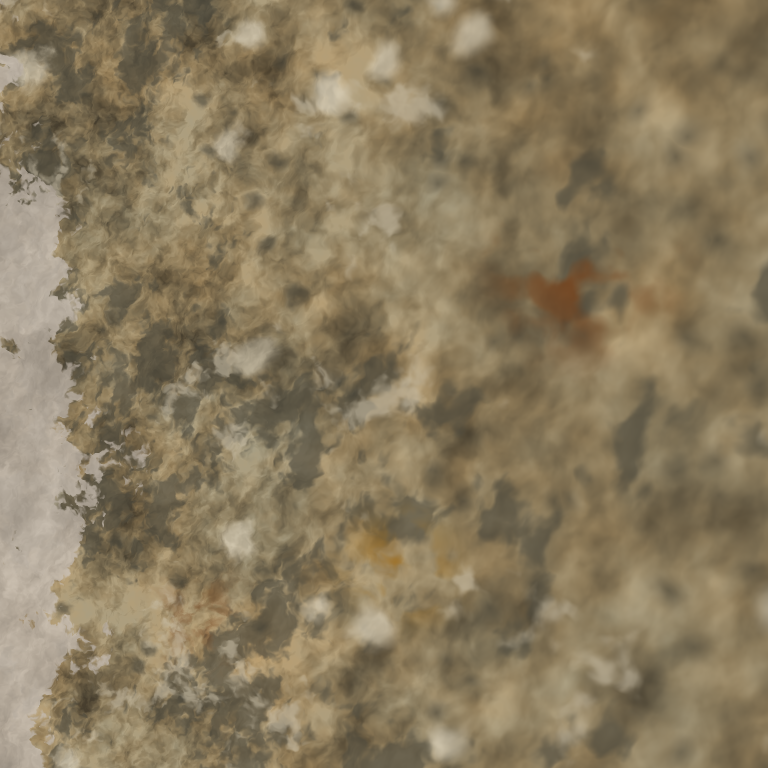
This texture is drawn by a three.js fragment shader. Its source:

```glsl
// Weathered ochre stone with dark mineral stains, pale flecks and lichen, losing focus to the right.
varying vec2 vUv;

const vec3 SHADOW = vec3(0.28, 0.245, 0.18);
const vec3 OCHRE = vec3(0.55, 0.48, 0.35);
const vec3 SAND = vec3(0.69, 0.62, 0.48);
const vec3 SLATE = vec3(0.29, 0.28, 0.235);
const vec3 QUARTZ = vec3(0.78, 0.74, 0.65);
const vec3 LICHEN = vec3(0.71, 0.67, 0.62);
const vec3 RUST = vec3(0.45, 0.27, 0.13);
const vec3 AMBER = vec3(0.62, 0.45, 0.17);

float hash(vec2 p) {
  vec3 q = fract(vec3(p.xyx) * 0.1031);
  q += dot(q, q.yzx + 33.33);
  return fract((q.x + q.y) * q.z);
}

// Smooth value noise centred on zero
float noise(vec2 p) {
  vec2 cell = floor(p);
  vec2 f = fract(p);
  f = f * f * (3.0 - 2.0 * f);
  float low = mix(hash(cell), hash(cell + vec2(1.0, 0.0)), f.x);
  float high = mix(hash(cell + vec2(0.0, 1.0)), hash(cell + vec2(1.0, 1.0)), f.x);
  return mix(low, high, f.y) - 0.5;
}

// Layered noise whose fine octaves fade as blur grows
float grain(vec2 p, float frequency, float gain, float blur) {
  mat2 turn = mat2(0.8, 0.6, -0.6, 0.8);
  float sum = 0.0;
  float amplitude = 1.0;
  for (int i = 0; i < 6; i++) {
    float defocus = blur * frequency;
    sum += amplitude * noise(p * frequency + float(i) * 17.3) / (1.0 + defocus * defocus);
    p = turn * p;
    frequency *= 2.03;
    amplitude *= gain;
  }
  return sum;
}

// Scattered rounded chips, one possible chip per cell
float chips(vec2 p, float cells, float chance, float seed, float blur) {
  vec2 q = p * cells;
  vec2 home = floor(q);
  float soft = 0.1 + blur * cells;
  float mask = 0.0;
  for (int y = -1; y <= 1; y++) {
    for (int x = -1; x <= 1; x++) {
      vec2 cell = home + vec2(float(x), float(y));
      vec2 id = cell + seed;
      vec2 offset = q - cell - vec2(hash(id + 3.1), hash(id + 8.7));
      offset.x += 0.4 * offset.y * (hash(id + 5.9) - 0.5);
      float radius = mix(0.12, 0.34, hash(id + 21.4));
      float chip = 1.0 - smoothstep(radius - soft, radius + soft, length(offset));
      mask = max(mask, chip * step(hash(id), chance));
    }
  }
  return mask;
}

// Soft round zone used to gather stains
float zone(vec2 p, vec2 centre, float radius) {
  return 1.0 - smoothstep(0.0, radius, length(p - centre));
}

vec3 stoneColour(float tone) {
  vec3 colour = mix(SHADOW, OCHRE, clamp(tone / 0.65, 0.0, 1.0));
  return mix(colour, SAND, clamp((tone - 0.65) / 0.4, 0.0, 1.0));
}

void main() {
  vec2 uv = vUv;
  float blur = mix(0.0025, 0.020, smoothstep(0.2, 1.0, uv.x));

  // Ragged outlines and a slight upward lean
  vec2 ragged = vec2(grain(uv + 4.2, 22.0, 0.7, blur), grain(uv + 9.6, 22.0, 0.7, blur));
  vec2 p = uv + 0.012 * ragged;
  vec2 leaning = vec2(p.x * 1.12 - p.y * 0.2, p.y * 0.95);

  // Rough surface lit from the upper left
  float rough = grain(leaning, 10.0, 0.87, blur);
  float relief = grain(p + 2.7, 26.0, 0.7, blur)
               - grain(p + 2.7 + vec2(-0.006, 0.008), 26.0, 0.7, blur);
  float shade = 0.13 * smoothstep(0.55, 1.0, uv.x) * (1.3 - uv.y);
  vec3 colour = stoneColour(0.64 + 0.58 * rough + 0.17 * relief - shade);
  colour *= 1.0 + vec3(0.05, 0.0, -0.07) * grain(uv + 6.4, 7.0, 0.8, blur);

  // Grey mineral stains and small dark pits
  float stain = grain(leaning + 13.7, 7.0, 0.8, blur);
  colour = mix(colour, SLATE, 0.62 * smoothstep(0.22, 0.58, stain));
  float pits = chips(p, 30.0, 0.09, 41.0, blur);
  colour = mix(colour, SLATE * 0.85, 0.55 * pits);

  // Rust and amber patches
  float patches = smoothstep(-0.1, 0.45, grain(p + 31.2, 16.0, 0.75, blur));
  float rust = zone(uv, vec2(0.76, 0.65), 0.17) + 0.5 * zone(uv, vec2(0.26, 0.19), 0.1);
  colour = mix(colour, RUST, rust * patches);
  colour = mix(colour, AMBER, 0.9 * patches * zone(uv, vec2(0.52, 0.26), 0.11));

  // Pale crusts and bright flecks
  float crust = smoothstep(0.4, 0.72, grain(p + 52.8, 7.0, 0.75, blur) + 0.45 * zone(uv, vec2(0.59, 0.87), 0.12));
  colour = mix(colour, QUARTZ, 0.6 * crust);
  float flecks = chips(p + 0.008 * ragged.yx, 13.0, 0.075, 73.0, blur * 0.6);
  colour = mix(colour, QUARTZ + 0.12 * rough, 0.8 * flecks);

  // Broken lichen growing in from the left edge
  float reach = 0.075 * (1.0 - smoothstep(0.68, 0.82, uv.y)) + 0.05 * zone(uv, vec2(0.04, 0.42), 0.22) - 0.015;
  float growth = reach - uv.x + 0.12 * grain(p + 67.5, 9.0, 0.8, blur);
  colour = mix(colour, LICHEN + 0.08 * rough, 0.9 * smoothstep(-0.012, 0.016, growth));

  gl_FragColor = vec4(clamp(colour, 0.0, 1.0), 1.0);
}
```
